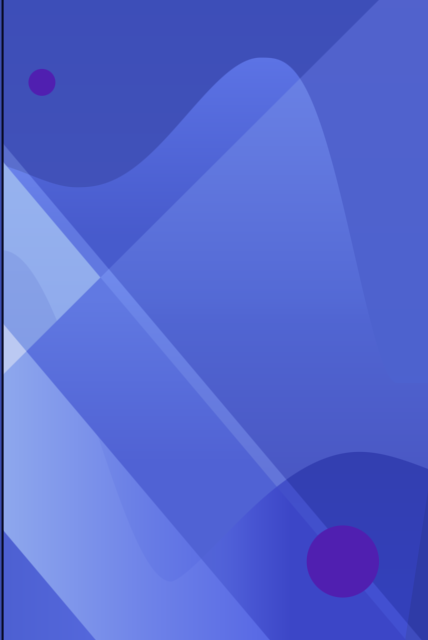
This background is drawn by a WebGL 2 fragment shader. Its source:

```glsl
#version 300 es
precision highp float;
// Layered blue waves crossed by translucent diagonal bands, with two violet discs.
uniform vec2 u_resolution;
out vec4 fragColor;

const float SLOPE = 1.19;
const vec3 VIOLET = vec3(0.315, 0.12, 0.69);
const vec3 NIGHT = vec3(0.03, 0.04, 0.14);

// Antialiased coverage of the area where d is positive.
float cover(float d) {
    float w = max(fwidth(d), 1e-5) * 0.7;
    return smoothstep(-w, w, d);
}

// Eases a curve from its current level to the point "end", starting at startX.
float bend(float level, float startX, vec2 end, float skew, float x) {
    float t = clamp((x - startX) / (end.x - startX), 0.0, 1.0);
    return mix(level, end.y, smoothstep(0.0, 1.0, pow(t, skew)));
}

// Tall wave: a dip, a crest and a long fall.
float tallWave(float x) {
    float y = bend(0.381, -0.04, vec2(0.18, 0.439), 1.0, x);
    y = bend(y, 0.18, vec2(0.609, 0.135), 1.2, x);
    return bend(y, 0.609, vec2(0.928, 0.898), 1.5, x);
}

// Low wave: a deep trough followed by a broad hill.
float lowWave(float x) {
    float y = bend(0.586, 0.0, vec2(0.4, 1.363), 1.1, x);
    y = bend(y, 0.4, vec2(0.84, 1.059), 0.72, x);
    return bend(y, 0.84, vec2(1.17, 1.143), 1.0, x);
}

vec3 ramp(vec3 a, vec3 b, float from, float to, float v) {
    return mix(a, b, clamp((v - from) / (to - from), 0.0, 1.0));
}

float disc(vec2 p, vec2 center, float radius) {
    return cover(radius - length(p - center));
}

void main() {
    // Canvas width is 1, height is 1.5; y is measured downward from the top.
    vec2 p = gl_FragCoord.xy / u_resolution * vec2(1.0, 1.5);
    p.y = 1.5 - p.y;

    float band = p.y - SLOPE * p.x;
    float belowDiagonal = cover(p.x + p.y - 0.885);
    float inWave = cover(p.y - tallWave(p.x));
    float inLow = cover(p.y - lowWave(p.x));
    float inStrip = cover(band - 0.328);
    float pastStrip = cover(band - 0.371);
    float inLight = cover(band - 0.75);
    float inCorner = cover(band - 1.234);

    // Sky and tall wave, each with a lighter side below the rising diagonal.
    vec3 sky = ramp(vec3(0.24, 0.305, 0.72), vec3(0.255, 0.32, 0.725), 0.0, 0.44, p.y);
    vec3 paleSky = ramp(vec3(0.32, 0.385, 0.80), vec3(0.30, 0.385, 0.81), 0.0, 0.9, p.y);
    vec3 wave = ramp(vec3(0.36, 0.45, 0.895), vec3(0.28, 0.355, 0.80), 0.14, 0.55, p.y);
    vec3 paleWave = ramp(vec3(0.415, 0.505, 0.895), vec3(0.32, 0.405, 0.83), 0.18, 0.75, p.y);
    paleWave = ramp(paleWave, vec3(0.29, 0.345, 0.77), 0.7, 1.1, p.y);
    vec3 color = mix(mix(sky, paleSky, belowDiagonal), mix(wave, paleWave, belowDiagonal), inWave);

    // Dark hill at the lower right, with a darker sliver along the side.
    vec3 hill = ramp(vec3(0.20, 0.245, 0.69), vec3(0.20, 0.25, 0.73), 1.06, 1.4, p.y);
    float sliver = cover(p.x - 1.0 + (p.y - 1.15) * 0.153);
    hill = mix(hill, vec3(0.18, 0.225, 0.63), sliver * 0.75);
    color = mix(color, hill, inLow * smoothstep(0.42, 0.6, p.x));

    // Wide blue band, with the low wave showing through.
    vec3 blue = ramp(vec3(0.38, 0.475, 0.885), vec3(0.315, 0.385, 0.83), 0.7, 1.08, p.y);
    vec3 deep = ramp(vec3(0.34, 0.41, 0.88), vec3(0.235, 0.275, 0.78), 0.47, 0.68, p.x);
    blue = mix(blue, deep, inLow * smoothstep(0.42, 0.6, p.x));

    // Pale band, brightest at the left side.
    vec3 pale = ramp(vec3(0.56, 0.66, 0.93), vec3(0.43, 0.51, 0.91), 0.0, 0.35, p.x);
    pale = ramp(pale, vec3(0.345, 0.41, 0.895), 0.35, 0.62, p.x);
    pale -= (1.0 - inLow) * vec3(0.025, 0.025, 0.01);
    vec3 corner = ramp(vec3(0.30, 0.375, 0.82), vec3(0.33, 0.405, 0.86), 0.0, 0.22, p.x);

    // Light facets above the diagonal.
    vec3 facet = ramp(vec3(0.59, 0.70, 0.935), vec3(0.56, 0.665, 0.925), 0.4, 0.8, p.y);
    facet -= inLow * vec3(0.045, 0.05, 0.025);
    vec3 tip = vec3(0.735, 0.79, 0.95);

    vec3 strip = color + mix(vec3(0.10, 0.115, 0.08), vec3(0.06, 0.065, 0.09), inLow);
    color = mix(color, strip, inStrip);
    color = mix(color, mix(facet, blue, belowDiagonal), pastStrip);
    color = mix(color, mix(tip, pale, belowDiagonal), inLight);
    color = mix(color, corner, inCorner);

    // Violet discs.
    color = mix(color, VIOLET, disc(p, vec2(0.098, 0.193), 0.0315));
    color = mix(color, VIOLET, disc(p, vec2(0.801, 1.316), 0.0845));

    // Thin dark rule beside the left side.
    color = mix(color, vec3(0.24, 0.31, 0.70), cover(0.005 - p.x));
    color = mix(color, NIGHT, cover(0.0024 - abs(p.x - 0.006)));
    fragColor = vec4(color, 1.0);
}
```
